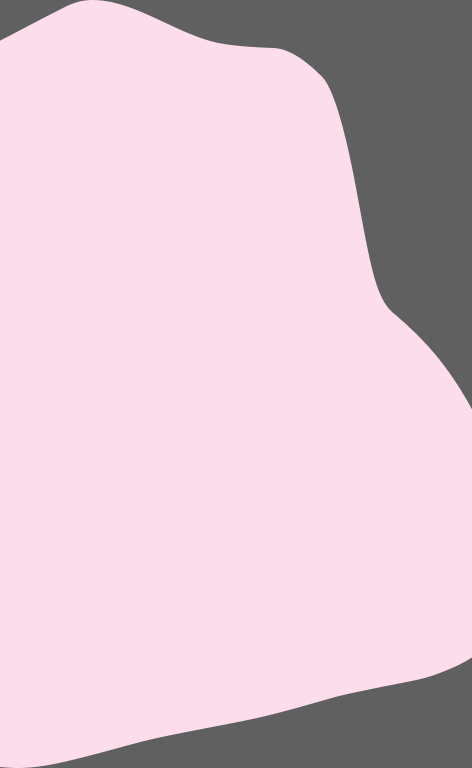
Write a WebGL 2 fragment shader that draws this background.

```glsl
#version 300 es
precision highp float;
// A flat pale pink blob on a grey ground, running off the left and right sides.
// Its upper and lower outlines are smooth cubic Hermite curves over x,
// and the fill is the antialiased band between them.

uniform vec2 u_resolution;
out vec4 outColor;

const vec3 GREY = vec3(0.376);
const vec3 PINK = vec3(0.986, 0.867, 0.922);
const int KNOTS = 10;

// Each knot holds x, height and slope, in fractions of the canvas.
const vec3 UPPER[KNOTS] = vec3[KNOTS](
  vec3(0.0, 0.947, 0.32), vec3(0.138, 0.991, 0.31),
  vec3(0.196, 1.0, 0.0), vec3(0.472, 0.943, -0.10),
  vec3(0.579, 0.9375, -0.025), vec3(0.681, 0.901, -0.6),
  vec3(0.755, 0.753, -3.3), vec3(0.798, 0.629, -1.8),
  vec3(0.834, 0.592, -0.52), vec3(1.0, 0.467, -1.13));

const vec3 LOWER[KNOTS] = vec3[KNOTS](
  vec3(0.0, 0.0013, -0.05), vec3(0.038, 0.0, 0.0),
  vec3(0.189, 0.016, 0.155), vec3(0.34, 0.04, 0.13),
  vec3(0.521, 0.062, 0.125), vec3(0.702, 0.091, 0.175),
  vec3(0.777, 0.1016, 0.13), vec3(0.851, 0.1107, 0.12),
  vec3(0.926, 0.1224, 0.23), vec3(1.0, 0.144, 0.4));

// Cubic through knots a and b that keeps their slopes.
float hermite(vec3 a, vec3 b, float x) {
  float span = b.x - a.x;
  float t = clamp((x - a.x) / span, 0.0, 1.0);
  float s = 1.0 - t;
  float ease = t * t * (3.0 - 2.0 * t);
  return mix(a.y, b.y, ease) + span * t * s * (a.z * s - b.z * t);
}

// Height of a knotted outline at x.
float outline(vec3 knots[KNOTS], float x) {
  float height = knots[0].y;
  for (int i = 0; i < KNOTS - 1; i++) {
    if (x >= knots[i].x) height = hermite(knots[i], knots[i + 1], x);
  }
  return height;
}

// Coverage of the positive side of a field, about one pixel soft.
float coverage(float field) {
  float perPixel = length(vec2(dFdx(field), dFdy(field)));
  return clamp(0.5 + field / max(perPixel, 1e-6), 0.0, 1.0);
}

void main() {
  vec2 uv = gl_FragCoord.xy / u_resolution;
  float below = coverage(outline(UPPER, uv.x) - uv.y);
  float above = coverage(uv.y - outline(LOWER, uv.x));
  outColor = vec4(mix(GREY, PINK, below * above), 1.0);
}
```
